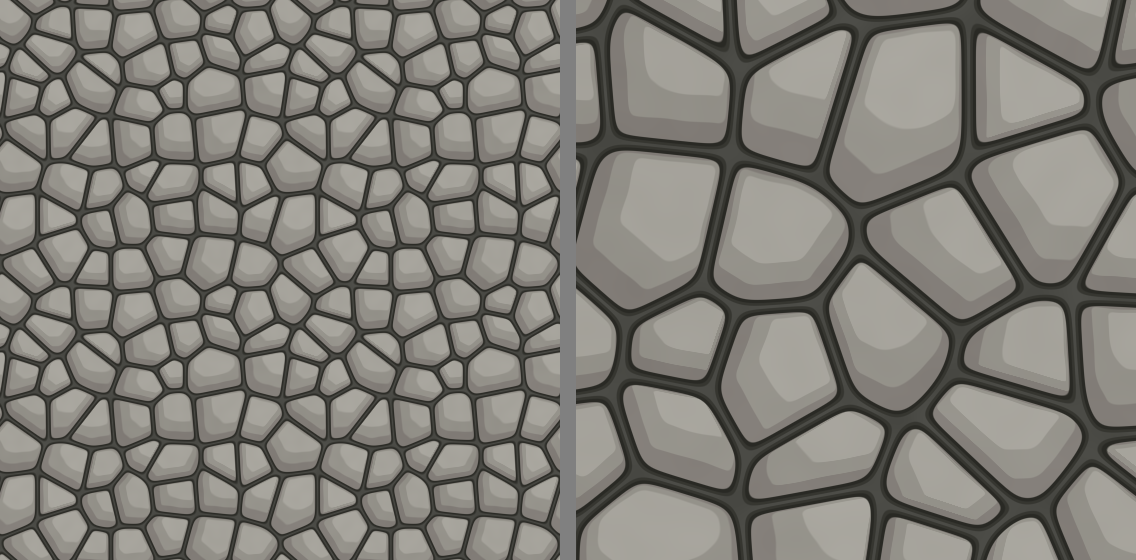
Left, the full canvas; right, a detail of the centre.
Give the GLSL for this texture, as a WebGL 2 fragment shader.

```glsl
#version 300 es
precision highp float;
// Cobbled wall of rounded stones with dark outlines and flat, cel-shaded facets.
// A wrapped power diagram (weighted Voronoi) gives stones of mixed size; insetting
// its edges, more on the shaded side, gives the outline and the tone facets.

uniform vec2 u_resolution;
out vec4 fragColor;

// Layout, in cells of the stone grid
const float REPEATS = 2.0;          // tiles across the canvas
const float CELLS = 7.0;            // stones across one tile
const float JITTER = 0.70;          // scatter of the stone centres
const float SIZE_SPREAD = 0.27;     // difference between big and small stones
const float ROUNDING = 0.045;       // softness of the stone corners
const float STONE_EDGE = 0.060;     // joint depth where the stone begins
const float OUTLINE_EDGE = 0.034;   // joint depth where the dark outline begins
const float MORTAR_EDGE = 0.012;    // joint depth where the mortar ends

// Facets: x = rim on the lit side, y = extra inset on the shaded side
const vec2 MID_INSET = vec2(0.03, 0.28);
const vec2 LIGHT_INSET = vec2(0.09, 0.62);
const float FACET_ROUNDING = 0.10;
const float SHADE_ANGLE = -2.05;    // direction of the shaded side, radians
const float SHADE_SWING = 0.9;      // variation of that direction per stone
const float TONE_SPREAD = 0.025;    // brightness variation per stone

// Colours
const vec3 LIGHT = vec3(0.65, 0.64, 0.61);
const vec3 MID = vec3(0.58, 0.57, 0.54);
const vec3 SHADOW = vec3(0.51, 0.49, 0.47);
const vec3 MORTAR = vec3(0.29, 0.29, 0.27);
const vec3 JOINT = vec3(0.21, 0.21, 0.19);
const vec3 OUTLINE = vec3(0.16, 0.16, 0.14);

// Three random values per lattice point, wrapping at the period
vec3 hash(vec2 cell, float period, uint seed) {
    uvec3 v = uvec3(uvec2(floor(mod(cell + 0.5, period))), seed);
    v = v * 1664525u + 1013904223u;
    v.x += v.y * v.z; v.y += v.z * v.x; v.z += v.x * v.y;
    v ^= v >> 16u;
    v.x += v.y * v.z; v.y += v.z * v.x; v.z += v.x * v.y;
    return vec3(v >> 8u) / 16777216.0;
}

float cornerGradient(vec2 corner, vec2 offset, float period) {
    float angle = 6.28318 * hash(corner, period, 9u).x;
    return dot(vec2(cos(angle), sin(angle)), offset);
}

// Wrapping gradient noise, about -0.7 to 0.7
float gradientNoise(vec2 p, float period) {
    vec2 i = floor(p), f = p - i;
    vec2 u = f * f * f * (f * (f * 6.0 - 15.0) + 10.0);
    vec2 e = vec2(1.0, 0.0);
    float bottom = mix(cornerGradient(i, f, period),
                       cornerGradient(i + e.xy, f - e.xy, period), u.x);
    float top = mix(cornerGradient(i + e.yx, f - e.yx, period),
                    cornerGradient(i + e.xx, f - e.xx, period), u.x);
    return mix(bottom, top, u.y);
}

// Centre (xy) and weight (z) of the stone in a cell
vec3 stoneSite(vec2 cell) {
    vec3 h = hash(cell, CELLS, 3u);
    return vec3(cell + 0.5 + JITTER * (h.xy - 0.5), SIZE_SPREAD * h.z);
}

float smoothMin(float a, float b, float k) {
    float h = max(k - abs(a - b), 0.0) / k;
    return min(a, b) - 0.25 * h * h * k;
}

float edgeStep(float edge, float x, float width) {
    return smoothstep(edge - width, edge + width, x);
}

void main() {
    vec2 p = gl_FragCoord.xy / u_resolution * REPEATS * CELLS;
    float pixel = REPEATS * CELLS / min(u_resolution.x, u_resolution.y);

    // Find the stone that owns this point
    vec2 owner = floor(p);
    float nearest = 1e5;
    for (int y = -2; y <= 2; y++)
    for (int x = -2; x <= 2; x++) {
        vec2 cell = floor(p) + vec2(x, y);
        vec3 site = stoneSite(cell);
        float power = dot(p - site.xy, p - site.xy) - site.z;
        if (power < nearest) { nearest = power; owner = cell; }
    }
    vec3 stone = stoneSite(owner);
    vec3 look = hash(owner, CELLS, 5u);
    float angle = SHADE_ANGLE + SHADE_SWING * (look.x - 0.5);
    vec2 shadeDir = vec2(cos(angle), sin(angle));

    // Rounded distance to the stone's sides, and its two inner facets
    float sideSum = 0.0, midFacet = 2.0, lightFacet = 2.0;
    for (int y = -2; y <= 2; y++)
    for (int x = -2; x <= 2; x++) {
        if (x == 0 && y == 0) continue;
        vec3 other = stoneSite(owner + vec2(x, y));
        vec2 apart = other.xy - stone.xy;
        float gap = length(apart);
        vec2 normal = apart / gap;
        float reach = 0.5 * (gap + (stone.z - other.z) / gap);
        float side = reach - dot(p - stone.xy, normal);
        sideSum += exp(-side / ROUNDING);
        float depth = (side - STONE_EDGE) / max(reach - STONE_EDGE, 0.1);
        float facing = max(dot(normal, shadeDir) + 0.25, 0.0);
        midFacet = smoothMin(midFacet, depth - dot(MID_INSET, vec2(1.0, facing)), FACET_ROUNDING);
        lightFacet = smoothMin(lightFacet, depth - dot(LIGHT_INSET, vec2(1.0, facing)), FACET_ROUNDING);
    }
    float inside = -ROUNDING * log(sideSum);

    // Stone tones with slightly uneven facet lines
    float wobble = gradientNoise(p * 3.0, CELLS * 3.0);
    float soft = 1.6 * pixel;
    vec3 face = mix(SHADOW, MID, edgeStep(0.0, midFacet + 0.04 * wobble, soft));
    face = mix(face, LIGHT, edgeStep(0.0, lightFacet + 0.05 * wobble, soft));
    face += TONE_SPREAD * (look.y - 0.5) + 0.012 * wobble;

    // Joint: mortar, its darker border, then the outline of the stone
    float aa = 0.7 * pixel;
    vec3 color = MORTAR + 0.03 * wobble;
    color = mix(color, JOINT, edgeStep(MORTAR_EDGE, inside, aa));
    color = mix(color, OUTLINE, edgeStep(OUTLINE_EDGE, inside, aa));
    color = mix(color, face, edgeStep(STONE_EDGE, inside, aa));
    fragColor = vec4(color, 1.0);
}
```
